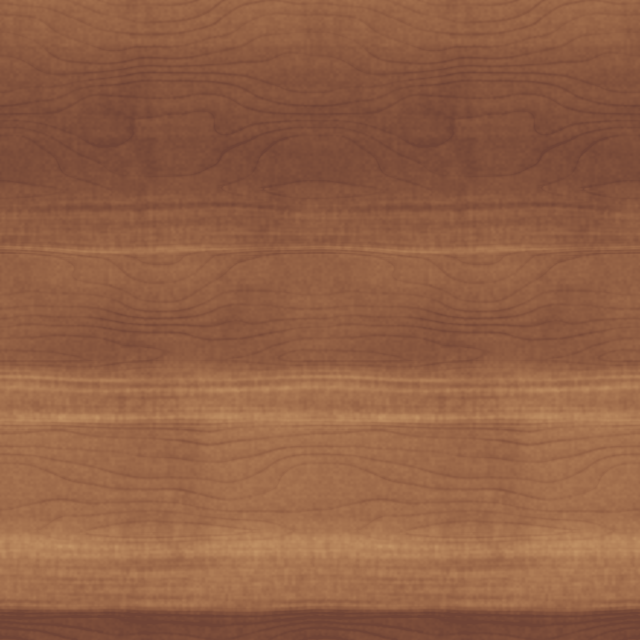
A Shadertoy shader for this texture:

```glsl
// Warm brown wood veneer with horizontal grain that repeats twice across the canvas.
// A vertical tone profile sets the planks; contours of a stretched noise field draw
// the growth rings, and finer noise adds straight streaks, cross grain and pores.

float hash(vec2 p) {
    vec3 q = fract(p.xyx * vec3(0.1031, 0.1030, 0.0973));
    q += dot(q, q.yzx + 33.33);
    return fract((q.x + q.y) * q.z);
}

// Value noise; cells.x cells fit in half the canvas width, then repeat.
float noise(vec2 uv, vec2 cells, float seed) {
    vec2 p = vec2(2.0 * uv.x, uv.y) * cells;
    vec2 i = floor(p), f = p - i;
    f = f * f * f * (f * (f * 6.0 - 15.0) + 10.0);
    float x0 = mod(i.x, cells.x) + seed * 17.0;
    float x1 = mod(i.x + 1.0, cells.x) + seed * 17.0;
    float y = i.y + seed * 31.0;
    return mix(mix(hash(vec2(x0, y)), hash(vec2(x1, y)), f.x),
               mix(hash(vec2(x0, y + 1.0)), hash(vec2(x1, y + 1.0)), f.x), f.y);
}

float band(float y, float from, float to) {
    return smoothstep(from - 0.012, from + 0.012, y) * (1.0 - smoothstep(to - 0.012, to + 0.012, y));
}

float streak(float y, float center, float width) {
    float d = (y - center) / width;
    return exp(-d * d);
}

// Broad lightness of the boards from top (0) to bottom (1).
float boardTone(float y) {
    const float tones[21] = float[21](
        0.54, 0.44, 0.28, 0.20, 0.10, 0.10, 0.20, 0.32, 0.48, 0.43, 0.37,
        0.32, 0.57, 0.66, 0.64, 0.65, 0.63, 0.80, 0.70, 0.56, 0.50);
    float s = clamp(y, 0.0, 0.999) * 20.0;
    int i = int(s);
    float tone = mix(tones[i], tones[i + 1], smoothstep(0.0, 1.0, fract(s)));
    return mix(tone, 0.06 + 2.0 * max(y - 0.975, 0.0), smoothstep(0.948, 0.962, y));
}

// Growth rings: dark contour lines with a soft shade on one side.
float rings(vec2 uv, float straight) {
    float swirl = noise(uv, vec2(2.0, 13.0), 1.0) + 0.45 * noise(uv, vec2(4.0, 19.0), 2.0);
    float field = 40.0 * uv.y + mix(3.6, 0.5, straight) * swirl
                + 0.35 * noise(uv, vec2(11.0, 34.0), 3.0);
    float slope = length(vec2(dFdx(field), dFdy(field)) * iResolution.xy);
    float phase = fract(field);
    float dist = min(phase, 1.0 - phase) / max(slope, 16.0);
    float line = exp(-pow(dist / 0.0022, 1.5));
    float strength = 0.35 + 0.8 * noise(uv, vec2(5.0, 30.0), 4.0);
    float shade = phase * phase * smoothstep(0.0, 0.08, 1.0 - phase);
    return strength * (0.22 * line + 0.10 * shade);
}

void mainImage(out vec4 fragColor, in vec2 fragCoord) {
    vec2 uv = fragCoord / iResolution.xy;
    uv.y = 1.0 - uv.y;

    // Boards wander slightly; some are cut so that their grain runs straight.
    float y = uv.y + 0.010 * (noise(uv, vec2(3.0, 7.0), 5.0) - 0.5);
    vec2 wavy = vec2(uv.x, y);
    float straight = band(y, 0.305, 0.39) + band(y, 0.57, 0.66) + band(y, 0.84, 0.955);
    float tone = boardTone(y);

    // Pale sapwood streaks
    float pale = 0.26 * streak(y, 0.390, 0.0035) + 0.20 * streak(y, 0.590, 0.004)
               + 0.24 * streak(y, 0.606, 0.005) + 0.24 * streak(y, 0.652, 0.008)
               + 0.16 * streak(y, 0.852, 0.009);
    tone += pale * (0.5 + 0.8 * noise(wavy, vec2(5.0, 60.0), 6.0));

    // Growth rings and fine straight grain
    tone -= rings(uv, straight) * (1.0 - 0.75 * straight);
    float fine = noise(wavy, vec2(2.0, 105.0), 7.0) + 0.6 * noise(wavy, vec2(4.0, 210.0), 8.0) - 0.8;
    tone += fine * mix(0.07, 0.23, straight);

    // Cloudy stains, with a few upright smudges
    float cloud = noise(uv, vec2(4.0, 12.0), 9.0) + 0.5 * noise(uv, vec2(10.0, 26.0), 10.0) - 0.75;
    float smudge = smoothstep(0.55, 0.95, noise(uv, vec2(7.0, 6.0), 11.0))
                 * noise(uv, vec2(34.0, 30.0), 12.0);
    tone += 0.10 * cloud - 0.13 * smudge;

    // Cross grain and pores
    float crossGrain = noise(uv, vec2(85.0, 75.0), 13.0) - 0.5;
    float pores = noise(uv, vec2(110.0, 240.0), 14.0) + noise(uv, vec2(60.0, 170.0), 15.0) - 1.0;
    tone += crossGrain * mix(0.07, 0.15, straight) + 0.09 * pores;

    // Dark umber to pale honey
    tone = clamp(tone, -0.12, 1.2);
    vec3 color = vec3(0.47, 0.29, 0.22) + tone * vec3(0.27, 0.20, 0.09)
               + tone * tone * vec3(0.0, 0.06, 0.07);
    fragColor = vec4(color, 1.0);
}
```
